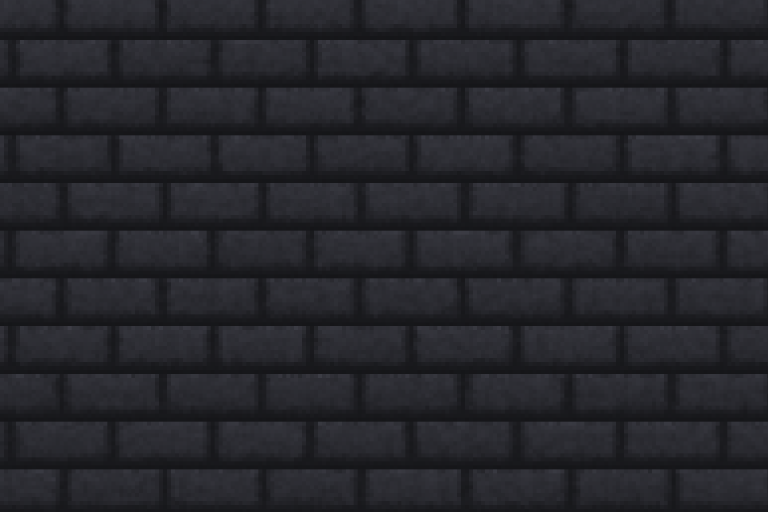
Give the GLSL for this texture, as a Shadertoy shader.

```glsl
// Dark slate brick wall in running bond, drawn in chunky square cells with worn, mottled faces.

float hash(vec2 p) {
    p = fract(p * vec2(0.1031, 0.1137));
    p += dot(p, p.yx + 33.33);
    return fract((p.x + p.y) * p.x * 17.0);
}

vec2 gradientAt(vec2 corner) {
    float angle = 6.2832 * hash(corner + 7.0);
    return vec2(cos(angle), sin(angle));
}

float gradientNoise(vec2 p) {
    vec2 i = floor(p), f = p - i;
    vec2 w = f * f * f * (f * (f * 6.0 - 15.0) + 10.0);
    vec2 e = vec2(0.0, 1.0);
    return mix(
        mix(dot(gradientAt(i), f), dot(gradientAt(i + e.yx), f - e.yx), w.x),
        mix(dot(gradientAt(i + e), f - e), dot(gradientAt(i + 1.0), f - 1.0), w.x), w.y);
}

float roundBox(vec2 p, vec2 halfSize, float radius) {
    vec2 q = abs(p) - halfSize + radius;
    return length(max(q, 0.0)) + min(max(q.x, q.y), 0.0) - radius;
}

// Colour of one square cell; rows are 12 cells tall, bricks about 25.6 cells wide
vec3 wall(vec2 cell) {
    vec2 c = floor(cell) + 0.5;
    float row = floor(c.y / 12.0);
    float y = c.y - row * 12.0;

    // Half-brick stagger, with joints leaning left near the middle
    float lean = 1.9 * exp(-pow((c.x - 96.5) / 34.0, 2.0));
    float start = mix(15.6, 2.8, mod(row, 2.0)) + 0.9 * (hash(vec2(row, 5.0)) - 0.5);
    float u = (c.x + lean - start) / 25.58;
    vec2 brick = vec2(floor(u) + 20.0, row);
    float x = (fract(u) - 0.5) * 25.58;

    // Grain: soft clumps plus single-cell speckle
    float clumps = gradientNoise(c * vec2(0.29, 0.37) + 3.1) + 0.5 * gradientNoise(c * 0.71);
    float speckle = hash(c + 11.0) - 0.5;

    // Face lit from above, fading into a soft rounded rim
    float inside = -roundBox(vec2(x, y - 4.5), vec2(12.3, 5.5), 2.2);
    float face = smoothstep(-0.8, 2.6, inside + 0.5 * clumps + 0.3 * speckle);
    float tone = mix(0.196, 0.148, y / 10.0);
    tone += 0.026 * clumps + 0.013 * speckle + 0.010 * (hash(brick) - 0.5);
    tone += (1.0 - step(1.0, y)) * (0.027 + 0.02 * speckle);
    tone += 0.008 * (0.5 - c.y / 130.0);

    // Mortar, darkest directly above the next course
    float mortar = 0.094 - 0.009 * step(11.0, y) + 0.006 * speckle;
    return mix(mortar * vec3(1.0, 1.02, 1.16), tone * vec3(1.0, 1.01, 1.15), face);
}

void mainImage(out vec4 fragColor, in vec2 fragCoord) {
    // Average 3 x 3 samples to smooth the cell edges
    vec3 colour = vec3(0.0);
    for (int i = 0; i < 9; i++) {
        vec2 offset = (vec2(i % 3, i / 3) - 1.0) / 3.0;
        vec2 p = (fragCoord + offset) / iResolution.y * 128.8;
        colour += wall(vec2(p.x, 130.75 - p.y));
    }
    fragColor = vec4(colour / 9.0, 1.0);
}
```
